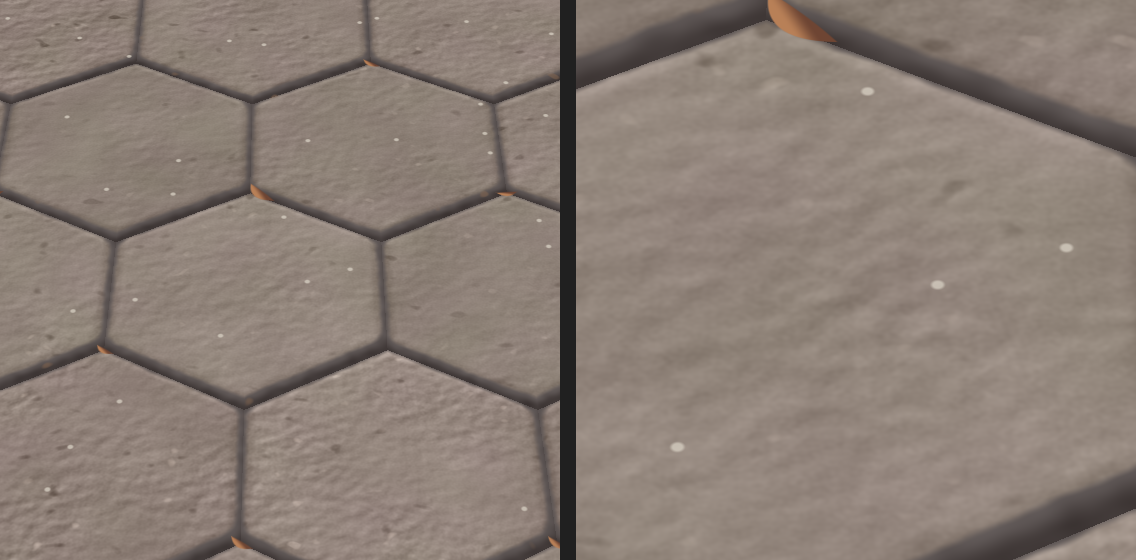
Left, the full canvas; right, a detail of the centre.
Give the GLSL for this texture, as a WebGL 1 fragment shader.

```glsl
precision highp float;
uniform vec2 u_resolution;

vec2 hash2(vec2 c) {
  c = vec2(dot(c, vec2(127.1, 311.7)), dot(c, vec2(269.5, 183.3)));
  return fract(sin(c) * 43758.55);
}

float corner(vec2 cell, vec2 f, vec2 o) {
  return dot(hash2(cell + o) * 2.0 - 1.0, f - o);
}

float gradientNoise(vec2 p) {
  vec2 i = floor(p), f = p - i;
  vec2 u = f * f * f * (f * (f * 6.0 - 15.0) + 10.0);
  return mix(mix(corner(i, f, vec2(0, 0)), corner(i, f, vec2(1, 0)), u.x),
             mix(corner(i, f, vec2(0, 1)), corner(i, f, vec2(1, 1)), u.x), u.y);
}

// Height of the rough concrete surface
float stoneHeight(vec2 p) {
  p.y += 0.25 * p.x;
  return gradientNoise(p * vec2(15.0, 21.0))
       + 0.6 * gradientNoise(p * vec2(31.0, 42.0) + 7.3)
       + 0.3 * gradientNoise(p * 75.0 + 3.1);
}

// Offset from the nearest hexagon centre (xy) and its integer id (zw)
vec4 hexCell(vec2 p) {
  vec2 s = vec2(1.0, 1.73205);
  vec2 a = mod(p, s) - 0.5 * s;
  vec2 b = mod(p - 0.5 * s, s) - 0.5 * s;
  vec2 q = dot(a, a) < dot(b, b) ? a : b;
  return vec4(q, floor((p - q) * vec2(2.0, 1.1547) + 0.5));
}

float smoothMin(float a, float b, float k) {
  float h = max(k - abs(a - b), 0.0) / k;
  return min(a, b) - 0.25 * h * h * k;
}

void main() {
  vec2 uv = gl_FragCoord.xy / u_resolution;

  // Ground plane in perspective; y grows toward the viewer
  float depth = 3.337 - uv.y;
  vec2 p = vec2((uv.x - 0.519) / (0.171 * depth) + 0.658, 9.448 - 24.567 / depth);
  float pixel = 8.0 / (depth * u_resolution.x);

  // Paving stone with a wide front bevel and narrow side gaps
  vec4 cell = hexCell(p);
  vec2 q = cell.xy;
  vec2 tileRandom = hash2(cell.zw + 4.0);
  float lit = smoothstep(-0.1, 0.1, q.x);
  float side = 0.5 - abs(q.x) - mix(0.011, 0.021, lit);
  float front = 0.5 - 0.5 * abs(q.x) - 0.866 * q.y - mix(0.047, 0.06, lit);
  float back = 0.5 - 0.5 * abs(q.x) + 0.866 * q.y - 0.006;
  float face = smoothMin(smoothMin(front, back, 0.04), side, 0.04);
  face += 0.008 * gradientNoise(p * 9.0) + 0.006 * gradientNoise(p * 27.0);

  // Stone tint and broad stains
  vec3 stone = vec3(0.567, 0.514, 0.478) + 0.03 * (tileRandom.x - 0.5);
  stone += vec3(0.012, 0.0, 0.008) * (tileRandom.y - 0.5);
  stone += 0.045 * gradientNoise(p * 3.0) + 0.03 * gradientNoise(p * 8.0 + 5.0);
  stone += vec3(0.012, -0.004, 0.016) * gradientNoise(p * 4.0 + 11.0);

  // Raking light over lumps, pits and pale chips
  float rough = mix(0.45, 1.15, tileRandom.y) * (0.85 + gradientNoise(p * 2.5 + 20.0));
  float relief = stoneHeight(p) - stoneHeight(p + vec2(0.012, 0.018));
  stone += 0.085 * rough * relief;
  float pit = smoothstep(0.3, 0.52, gradientNoise(p * vec2(13.0, 19.0) + 31.0));
  float chip = smoothstep(0.34, 0.55, gradientNoise(p * vec2(17.0, 23.0) + 57.0));
  stone -= 0.15 * rough * pit;
  stone += vec3(0.10, 0.095, 0.09) * rough * chip;
  stone += 0.025 * gradientNoise(p * 110.0);

  // Worn rim: pale at the back, shaded toward the front and sides
  float rimWear = 0.7 + gradientNoise(p * 12.0 + 40.0);
  stone += 0.065 * rimWear * (1.0 - smoothstep(0.008, 0.03, back));
  stone -= 0.06 * (1.0 - smoothstep(0.0, 0.035, min(front, side)));

  // Bevel falling into the dark joint
  vec3 joint = mix(vec3(0.25, 0.22, 0.215), vec3(0.37, 0.34, 0.335),
                   smoothstep(-0.05, -0.004, face));
  joint += 0.05 * gradientNoise(p * 20.0 + 9.0);
  float grit = smoothstep(0.38, 0.5, gradientNoise(p * 11.0 + 73.0));
  joint = mix(joint, vec3(0.50, 0.39, 0.31), 0.6 * grit);
  vec3 color = mix(joint, stone, smoothstep(-0.008 - pixel, 0.005 + pixel, face));

  // Sparse bright mineral specks
  vec2 speckCell = floor(p * 6.0);
  vec2 speckRandom = hash2(speckCell + 90.0);
  float speck = length(fract(p * 6.0) - 0.2 - 0.6 * speckRandom) / 6.0;
  speck = 1.0 - smoothstep(0.005, 0.009 + pixel, speck);
  color = mix(color, vec3(0.83, 0.80, 0.75),
              0.8 * speck * step(0.86, hash2(speckCell + 17.0).x));

  // Dry leaf scraps caught where three stones meet
  vec4 junction = hexCell(p + vec2(0.0, 0.577));
  vec2 leafRandom = hash2(junction.zw + 60.0);
  float big = 1.0 - step(0.5, distance(junction.zw, vec2(1.0)));
  float angle = mix(leafRandom.x * 1.6 - 0.8, 0.85, big);
  float halfLength = mix(0.025 + 0.025 * leafRandom.y, 0.068, big);
  vec2 axis = vec2(cos(angle), sin(angle));
  vec2 r = junction.xy - vec2(0.04, 0.0) * big;
  r = vec2(dot(r, axis), dot(r, vec2(-axis.y, axis.x))) / halfLength;
  float blade = (abs(r.y + 0.25 * r.x * r.x - 0.1) - 0.3 * (1.0 - r.x * r.x)) * halfLength;
  float present = max(big, step(0.4, leafRandom.y));
  vec3 leaf = mix(vec3(0.72, 0.50, 0.34), vec3(0.43, 0.27, 0.20),
                  smoothstep(-0.25, 0.2, r.x * 0.3 - r.y));
  color = mix(color, leaf, present * (1.0 - smoothstep(-pixel, pixel, blade)));

  gl_FragColor = vec4(color, 1.0);
}
```
